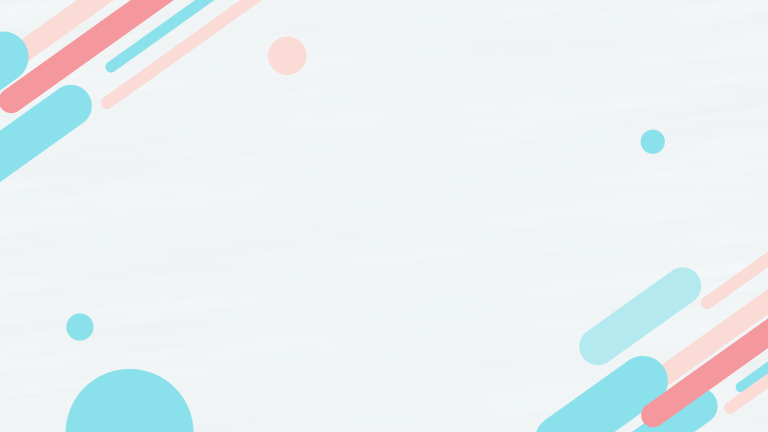
Give the GLSL for this background, as a Shadertoy shader.

```glsl
// Pale brushed backdrop with slanted pastel capsules and dots in the corners.

// Lengths are percent of the canvas height.
const vec3 PAPER = vec3(0.942, 0.959, 0.964);
const vec3 CYAN = vec3(0.545, 0.882, 0.922);
const vec3 PALE_CYAN = vec3(0.706, 0.914, 0.941);
const vec3 BLUSH = vec3(0.984, 0.859, 0.839);
const vec3 CORAL = vec3(0.961, 0.596, 0.616);
const vec2 SLANT = vec2(0.814, 0.581);
const float FAR = 120.0; // runs past the canvas border

float hash(vec2 p) {
    p = fract(p * vec2(0.1031, 0.1137));
    p += dot(p, p.yx + 33.33);
    return fract((p.x + p.y) * p.x * 17.0);
}

float valueNoise(vec2 p) {
    vec2 cell = floor(p), f = fract(p);
    f = f * f * (3.0 - 2.0 * f);
    float low = mix(hash(cell), hash(cell + vec2(1, 0)), f.x);
    float high = mix(hash(cell + vec2(0, 1)), hash(cell + vec2(1, 1)), f.x);
    return mix(low, high, f.y);
}

// Layers of long, thin noise, from broad to fine strokes.
float brushStrokes(vec2 p) {
    vec2 q = vec2(p.x + 0.1 * p.y, p.y - 0.11 * p.x) + 200.0;
    q.y += 0.8 * valueNoise(q * 0.04);
    float sum = 0.0, weight = 0.5;
    vec2 density = vec2(0.025, 0.3);
    for (int i = 0; i < 3; i++) {
        sum += weight * (valueNoise(q * density + float(i) * 19.0) - 0.5);
        density *= vec2(1.7, 2.1);
        weight *= 0.75;
    }
    return sum;
}

// Signed distance to a slanted capsule; a negative span runs down-left.
float capsule(vec2 p, vec2 start, float span, float radius) {
    vec2 d = p - start;
    float along = clamp(dot(d, SLANT), min(span, 0.0), max(span, 0.0));
    return length(d - SLANT * along) - radius;
}

void paint(inout vec3 color, vec3 ink, float dist, float pixel) {
    color = mix(color, ink, clamp(0.5 - dist / pixel, 0.0, 1.0));
}

void bar(inout vec3 color, vec3 ink, vec2 p, vec2 start, float span, float radius, float pixel) {
    paint(color, ink, capsule(p, start, span, radius), pixel);
}

void dotShape(inout vec3 color, vec3 ink, vec2 p, vec2 center, float radius, float pixel) {
    paint(color, ink, length(p - center) - radius, pixel);
}

void mainImage(out vec4 fragColor, in vec2 fragCoord) {
    float px = 100.0 / iResolution.y;
    vec2 p = fragCoord * px;

    // Brushed paper, rougher toward the sides
    float side = abs(2.0 * fragCoord.x / iResolution.x - 1.0);
    vec3 color = PAPER + brushStrokes(p) * mix(0.014, 0.03, side * side);

    // Upper left cluster
    bar(color, BLUSH, p, vec2(4.6, 87.5), FAR, 2.5, px);
    bar(color, CYAN, p, vec2(0.7, 86.8), -FAR, 5.9, px);
    bar(color, CORAL, p, vec2(2.6, 76.7), FAR, 2.9, px);
    bar(color, CYAN, p, vec2(25.7, 84.5), FAR, 1.3, px);
    bar(color, BLUSH, p, vec2(24.8, 76.2), FAR, 1.45, px);
    bar(color, CYAN, p, vec2(16.4, 75.5), -FAR, 4.85, px);

    // Lower right cluster
    bar(color, PALE_CYAN, p, vec2(138.4, 19.8), 24.1, 4.3, px);
    bar(color, BLUSH, p, vec2(163.7, 29.9), FAR, 1.45, px);
    bar(color, BLUSH, p, vec2(151.6, 11.5), FAR, 2.4, px);
    bar(color, CYAN, p, vec2(148.8, 11.8), -23.6, 5.8, px);
    bar(color, CYAN, p, vec2(161.9, 6.0), -FAR, 4.2, px);
    bar(color, CORAL, p, vec2(151.2, 3.9), FAR, 2.8, px);
    bar(color, CYAN, p, vec2(171.5, 10.4), FAR, 1.2, px);
    bar(color, BLUSH, p, vec2(169.0, 5.6), FAR, 1.4, px);

    // Loose dots
    dotShape(color, BLUSH, p, vec2(66.5, 87.1), 4.45, px);
    dotShape(color, CYAN, p, vec2(151.1, 67.2), 2.8, px);
    dotShape(color, CYAN, p, vec2(18.5, 24.3), 3.15, px);
    dotShape(color, CYAN, p, vec2(30.0, -0.2), 14.8, px);

    fragColor = vec4(color, 1.0);
}
```
